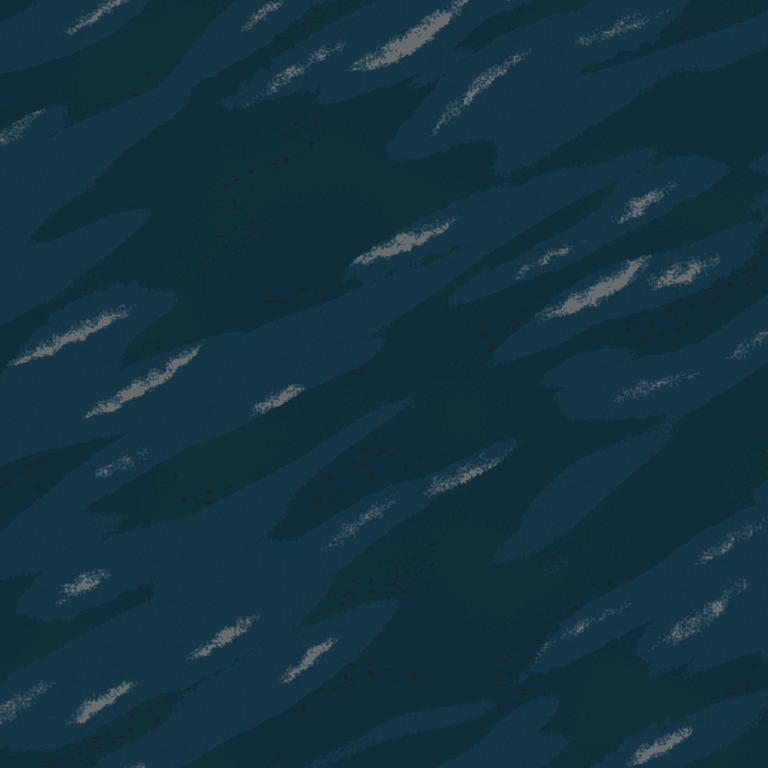
This texture is drawn by a WebGL 1 fragment shader. Its source:

```glsl
precision highp float;
uniform vec2 u_resolution;

const vec3 DEEP = vec3(0.060, 0.178, 0.230);
const vec3 DEEP_GREEN = vec3(0.066, 0.192, 0.226);
const vec3 SWELL = vec3(0.080, 0.212, 0.278);
const vec3 FOAM_FAINT = vec3(0.160, 0.270, 0.330);
const vec3 FOAM_PALE = vec3(0.250, 0.330, 0.380);
const vec3 FOAM_BRIGHT = vec3(0.400, 0.418, 0.420);
const vec3 FLECK = vec3(0.100, 0.140, 0.150);

const float WIND_ANGLE = 0.50;
const vec2 SWELL_FREQ = vec2(2.8, 11.5);
const float SWELL_LEVEL = 0.13;
const float SWELL_EDGE = 0.022;
const float BEND = 0.035;
const float GRAIN_FREQ = 250.0;
const vec2 STREAK_CELL = vec2(0.19, 0.11);
const float STREAK_CHANCE = 0.62;
const vec2 STREAK_MIN = vec2(0.040, 0.009);
const vec2 STREAK_MAX = vec2(0.100, 0.016);
const vec2 HALO_SIZE = vec2(0.17, 0.038);
const float HALO_LIFT = 0.50;

float hash(vec2 p) {
  vec3 q = fract(vec3(p.xyx) * 0.1031);
  q += dot(q, q.yzx + 33.33);
  return fract((q.x + q.y) * q.z);
}

vec2 hash2(vec2 p) {
  return vec2(hash(p), hash(p + 57.3));
}

float cornerSlope(vec2 cell, vec2 offset) {
  float a = 6.28319 * hash(cell);
  return dot(vec2(cos(a), sin(a)), offset);
}

// Gradient noise, roughly -0.6 to 0.6
float noise(vec2 p) {
  vec2 i = floor(p), f = fract(p);
  vec2 w = f * f * f * (f * (f * 6.0 - 15.0) + 10.0);
  vec2 e = vec2(1.0, 0.0);
  float low = mix(cornerSlope(i, f), cornerSlope(i + e, f - e), w.x);
  float high = mix(cornerSlope(i + e.yx, f - e.yx), cornerSlope(i + 1.0, f - 1.0), w.x);
  return mix(low, high, w.y);
}

mat2 rotation(float a) {
  return mat2(cos(a), -sin(a), sin(a), cos(a));
}

// x: foam body, y: crest line, z: strength, w: halo of swell around it
vec4 foamStreaks(vec2 p) {
  vec2 home = floor(p / STREAK_CELL);
  vec4 result = vec4(0.0);
  for (int j = -1; j <= 1; j++) {
    for (int i = -1; i <= 1; i++) {
      vec2 cell = home + vec2(float(i), float(j)) + 40.0;
      if (hash(cell + 3.7) > STREAK_CHANCE) continue;
      vec2 center = (cell - 40.0 + 0.5 + 0.6 * (hash2(cell + 11.0) - 0.5)) * STREAK_CELL;
      vec2 shape = hash2(cell + 23.0);
      vec2 size = mix(STREAK_MIN, STREAK_MAX, shape);
      vec2 d = rotation(0.28 * (hash(cell + 31.0) - 0.5)) * (p - center);
      vec2 h = d / HALO_SIZE;
      result.w = max(result.w, 1.0 - dot(h, h));
      d.y -= (shape.y - 0.35) * 2.5 * d.x * d.x;
      vec2 uv = d / size;
      float body = 1.0 - dot(uv, uv);
      if (body > result.x) {
        float side = (uv.y + 0.35) / 0.3;
        result.xyz = vec3(body, exp(-side * side), hash(cell + 47.0));
      }
    }
  }
  return result;
}

void main() {
  vec2 uv = gl_FragCoord.xy / min(u_resolution.x, u_resolution.y);
  vec2 p = rotation(WIND_ANGLE) * uv + 2.0;
  p.y += BEND * noise(p * vec2(2.5, 3.5));
  float grain = noise(uv * GRAIN_FREQ + 9.0);
  float patches = noise(p * vec2(45.0, 80.0) + 5.0);
  vec2 ragged = p + 0.006 * vec2(noise(uv * 70.0), noise(uv * 70.0 + 31.0));
  vec4 foam = foamStreaks(ragged);

  // Deep water with dithered green patches and sparse flecks
  float green = noise(uv * 6.0 + 17.0) + 0.45 * grain;
  vec3 color = mix(DEEP, DEEP_GREEN, smoothstep(0.08, 0.22, green));
  float cluster = smoothstep(0.12, 0.28, noise(p * vec2(7.0, 14.0) + 63.0));
  float dash = smoothstep(0.28, 0.40, noise(uv * vec2(90.0, 190.0) + 21.0));
  color = mix(color, FLECK, 0.8 * cluster * dash);

  // Long wind-blown bands of lighter water
  vec2 q = p * SWELL_FREQ;
  float swell = noise(q) + 0.35 * noise(q * 2.1 + 13.0);
  swell += HALO_LIFT * foam.w + 0.04 * grain - SWELL_LEVEL;
  float inBand = smoothstep(-SWELL_EDGE, SWELL_EDGE, swell);
  color = mix(color, SWELL + 0.012 * grain, inBand);

  // Broken foam in three steps of brightness
  float level = 0.55 * foam.x + foam.z * (0.35 + 0.30 * foam.y);
  level += 0.5 * patches + 0.5 * grain;
  float cover = smoothstep(0.0, 0.15, foam.x) * inBand;
  vec3 foamColor = mix(FOAM_FAINT, FOAM_PALE, smoothstep(0.57, 0.69, level));
  foamColor = mix(foamColor, FOAM_BRIGHT, smoothstep(0.70, 0.84, level));
  color = mix(color, foamColor, cover * smoothstep(0.33, 0.47, level));
  gl_FragColor = vec4(color, 1.0);
}
```
